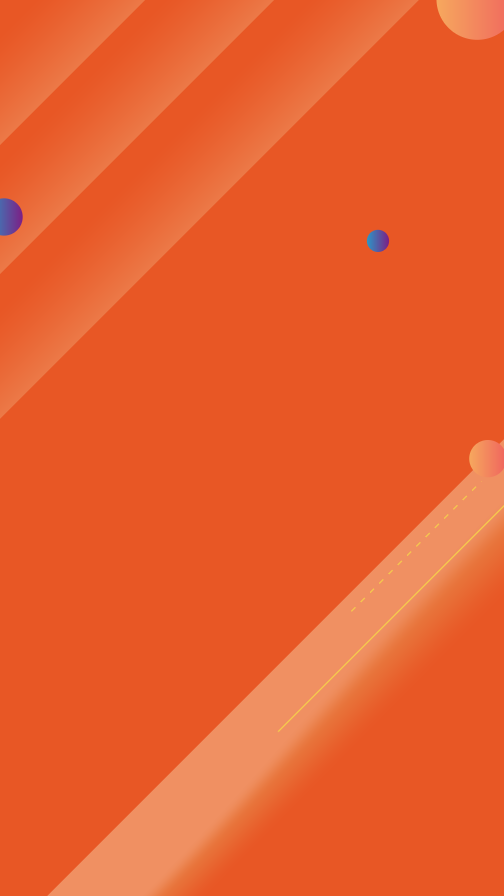
Write a WebGL 2 fragment shader that draws this background.

```glsl
#version 300 es
precision highp float;
// Flat orange backdrop crossed by 45 degree bands of light, with thin yellow
// lines and four gradient discs. Everything is measured in canvas widths: bands
// are functions of the diagonal coordinate "across", lines also use "along".

uniform vec2 u_resolution;
out vec4 fragColor;

const vec3 BASE = vec3(0.91, 0.34, 0.145);
const vec3 GLOW = vec3(0.925, 0.475, 0.28);
const vec3 PEACH = vec3(0.94, 0.565, 0.385);
const vec3 AMBER = vec3(0.91, 0.48, 0.25);
const vec3 YELLOW = vec3(0.96, 0.79, 0.30);
const vec3 APRICOT = vec3(0.965, 0.66, 0.37);
const vec3 CORAL = vec3(0.94, 0.39, 0.37);
const vec3 BLUE = vec3(0.17, 0.59, 0.78);
const vec3 PURPLE = vec3(0.49, 0.12, 0.52);

const float CORNER_EDGES[3] = float[3](0.288, 0.544, 0.831);
const float CORNER_FADE = 0.22;     // depth of each corner glow
const float BEAM_EDGE = 1.8715;     // crisp upper side of the lower beam
const float BEAM_END = 2.194;       // where the beam has faded out
const float DASH_LINE = 1.910;
const float SOLID_LINE = 2.0035;
const float LINE_WIDTH = 0.0026;
const float DASH_PERIOD = 0.0368;
const float DASH_FILL = 0.45;

// Antialiased step, one pixel wide around zero.
float cover(float inside, float pixel) {
    return clamp(inside / pixel + 0.5, 0.0, 1.0);
}

// Coverage of a diagonal stroke between two positions along it.
float stroke(float across, float along, float line, vec2 span, float pixel) {
    float side = cover(0.5 * LINE_WIDTH - abs(across - line) * 0.7071, pixel);
    float ends = cover(along - span.x, 2.0 * pixel) * cover(span.y - along, 2.0 * pixel);
    return side * ends;
}

// Disc with a horizontal two-colour gradient.
vec3 disc(vec3 under, vec2 p, vec2 center, float radius, vec3 left, vec3 right, float pixel) {
    vec2 offset = p - center;
    vec3 fill = mix(left, right, clamp(0.5 + 0.5 * offset.x / radius, 0.0, 1.0));
    return mix(under, fill, cover(radius - length(offset), pixel));
}

void main() {
    // Horizontal position, and depth below the top edge.
    vec2 p = vec2(gl_FragCoord.x, u_resolution.y - gl_FragCoord.y) / u_resolution.x;
    float pixel = 1.0 / u_resolution.x;
    float diagonalPixel = 1.4142 * pixel;
    float across = p.x + p.y;
    float along = p.x - p.y;
    vec3 color = BASE;

    // Corner bands: brightest at the lower edge, fading up and left.
    for (int i = 0; i < 3; i++) {
        float depth = CORNER_EDGES[i] - across;
        float fade = clamp(1.0 - depth / CORNER_FADE, 0.0, 1.0);
        color = mix(color, GLOW, pow(fade, 1.25) * cover(depth, diagonalPixel));
    }

    // Lower beam: solid peach, then a slightly tilted fade through amber.
    float fadeStart = mix(2.055, 1.985, smoothstep(-1.5, 0.0, along));
    float t = clamp((across - fadeStart) / (BEAM_END - fadeStart), 0.0, 1.0);
    vec3 beam = mix(PEACH, AMBER, smoothstep(0.0, 0.4, t));
    beam = mix(beam, BASE, smoothstep(0.1, 1.0, t));
    color = mix(color, beam, cover(across - BEAM_EDGE, diagonalPixel));

    // Yellow lines, one solid and one dashed.
    float solid = stroke(across, along, SOLID_LINE, vec2(-0.900, 1.0), pixel);
    float phase = fract((along + 0.516) / DASH_PERIOD);
    float dashSide = (0.5 * DASH_FILL - abs(phase - 0.5 * DASH_FILL)) * DASH_PERIOD;
    float dashed = stroke(across, along, DASH_LINE, vec2(-0.518, 0.0), pixel);
    dashed *= cover(dashSide, diagonalPixel);
    color = mix(color, YELLOW, max(solid, dashed));

    // Warm discs on the right, cool discs on the left and in the open field.
    color = disc(color, p, vec2(0.947, -0.002), 0.081, APRICOT, CORAL, pixel);
    color = disc(color, p, vec2(0.968, 0.910), 0.037, APRICOT, CORAL, pixel);
    color = disc(color, p, vec2(0.008, 0.4305), 0.037, BLUE, PURPLE, pixel);
    color = disc(color, p, vec2(0.750, 0.478), 0.022, BLUE, PURPLE, pixel);

    fragColor = vec4(color, 1.0);
}
```
